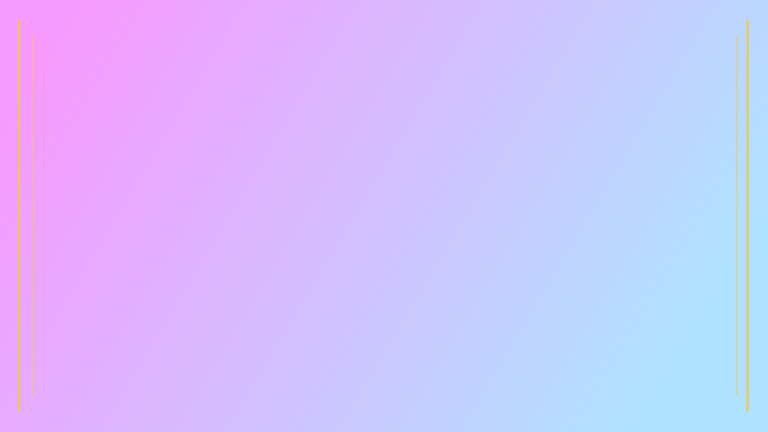
Give the GLSL for this background, as a WebGL 2 fragment shader.

```glsl
#version 300 es
precision highp float;

uniform vec2 u_resolution;
out vec4 fragColor;

const vec3 PINK = vec3(0.967, 0.604, 1.0);
const vec3 SKY = vec3(0.690, 0.886, 1.0);
const vec3 GOLD = vec3(0.93, 0.79, 0.27);

// Diagonal blend from the top left to the lower right
vec3 diagonalGradient(vec2 p, vec2 direction, float start, float end) {
    float t = clamp((dot(p, direction) - start) / (end - start), 0.0, 1.0);
    return mix(PINK, SKY, t);
}

float boxDistance(vec2 p, vec2 halfSize) {
    vec2 d = abs(p) - halfSize;
    return length(max(d, 0.0)) + min(max(d.x, d.y), 0.0);
}

// Coverage of a thin upright bar centred on the canvas height
float verticalBar(vec2 p, float x, vec2 halfSize, float pixel) {
    float d = boxDistance(p - vec2(x, 0.5), halfSize);
    return clamp(0.5 - d / pixel, 0.0, 1.0);
}

void main() {
    float pixel = 1.0 / u_resolution.y;
    vec2 p = gl_FragCoord.xy * pixel;
    float aspect = u_resolution.x * pixel;

    vec2 fromTopLeft = vec2(p.x, 1.0 - p.y);
    vec3 color = diagonalGradient(fromTopLeft, vec2(1.0, 0.6), 0.19, 2.06);

    // Paired gold rules, long outside and short inside, at both margins
    for (int i = 0; i < 2; i++) {
        bool inner = i == 1;
        vec2 halfSize = inner ? vec2(0.0012, 0.417) : vec2(0.0025, 0.453);
        float leftX = inner ? 0.0752 : 0.0440;
        float rightX = aspect - (inner ? 0.0718 : 0.0474);
        float coverage = max(verticalBar(p, leftX, halfSize, pixel),
                             verticalBar(p, rightX, halfSize, pixel));
        color = mix(color, GOLD, coverage * (inner ? 0.8 : 0.95));
    }

    fragColor = vec4(color, 1.0);
}
```
